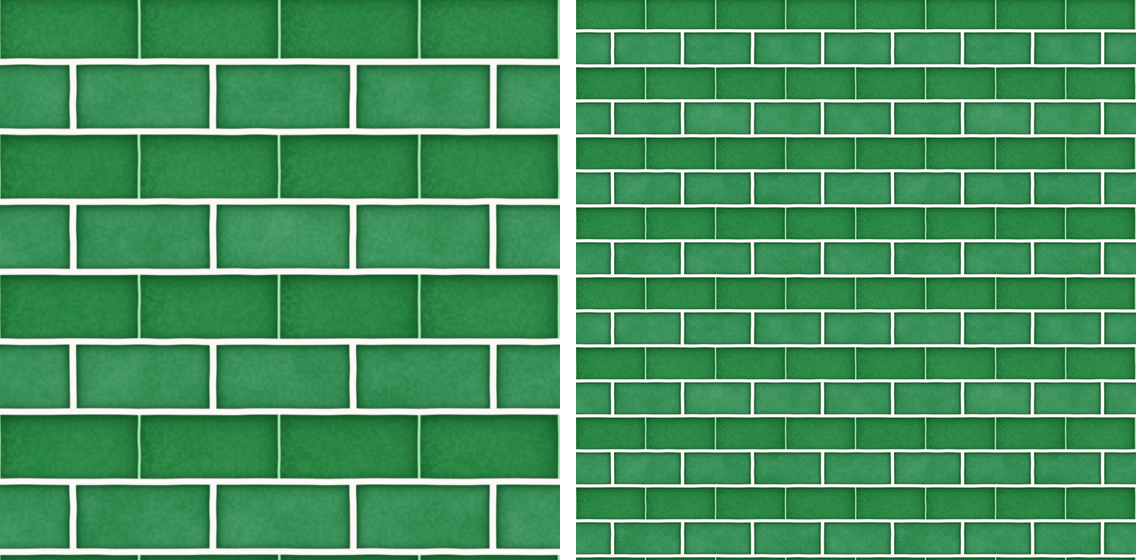
Left, the tile; right, the same tile 2 across and 2 down.
Write a Shadertoy shader that draws this pattern.

```glsl
// Glazed green brick tiles in running bond: four across, eight courses.
// Courses alternate wide white joints with thin mint ones; edge distances drive
// grout and shading, while wrapping value noise adds cloudy glaze and grain.

const vec2 TILES = vec2(4.0, 8.0);
const float BED_OFFSET = 0.0148;       // height of the lowest grout bed
const float BED_HALF = 0.0056;
const float WIDE_JOINT_HALF = 0.0060;
const float THIN_JOINT_HALF = 0.0023;

const vec3 GROUT = vec3(0.985, 0.98, 0.965);
const vec3 MINT = vec3(0.66, 0.92, 0.73);
const vec3 ROSE = vec3(0.60, 0.47, 0.50);
const vec3 DEEP_GREEN = vec3(0.035, 0.29, 0.11);
const vec3 RICH_GLAZE = vec3(0.18, 0.545, 0.28);
const vec3 PALE_GLAZE = vec3(0.23, 0.575, 0.355);

// Integer hash of a lattice cell, 0 to 1
float hash(vec2 cell, uint seed) {
    uvec2 q = uvec2(cell);
    uint h = q.x * 1597u + q.y * 51749u + seed * 7919u;
    h = (h ^ (h >> 15u)) * 73244475u;
    h = (h ^ (h >> 13u)) * 29986577u;
    h ^= h >> 16u;
    return float(h & 65535u) / 65535.0;
}

// Value noise that wraps after a whole number of cells
float wrapNoise(vec2 uv, vec2 period, uint seed) {
    vec2 p = uv * period;
    vec2 f = fract(p);
    vec2 a = mod(floor(p), period);
    vec2 b = mod(a + 1.0, period);
    f = f * f * (3.0 - 2.0 * f);
    return mix(mix(hash(a, seed), hash(vec2(b.x, a.y), seed), f.x),
               mix(hash(vec2(a.x, b.y), seed), hash(b, seed), f.x), f.y);
}

// Darkening that fades with distance from an edge
float edgeShade(float dist, float strength, float reach) {
    return strength * exp(-max(dist, 0.0) / reach);
}

// Coverage of the region where the distance is negative
float cover(float dist, float soft) {
    return 1.0 - smoothstep(-soft, soft, dist);
}

// Glaze colour with clouds, grain and a tone for each tile
vec3 glaze(vec2 uv, vec2 id, float wide, float left) {
    float cloud = 0.6 * wrapNoise(uv, vec2(14.0, 18.0), 3u)
                + 0.4 * wrapNoise(uv, vec2(37.0, 41.0), 5u) - 0.5;
    float grain = wrapNoise(uv, vec2(190.0), 7u) - 0.5;
    float roughness = 0.045 + edgeShade(left, mix(0.07, 0.02, wide), 0.025);
    float tone = hash(id, 11u) - 0.5;
    vec3 color = mix(RICH_GLAZE, PALE_GLAZE, wide);
    color += cloud * mix(0.04, 0.10, wide) * vec3(1.0, 0.65, 1.0);
    return color + grain * roughness + tone * vec3(0.025, 0.02, 0.02);
}

// Shade along the four tile edges; x, y, z, w are left, right, bottom, top
float tileShade(vec4 gap, float wide) {
    float light = 1.0;
    light *= 1.0 - mix(edgeShade(gap.x, 0.42, 0.015), edgeShade(gap.x, 0.90, 0.007), wide);
    light *= 1.0 - mix(edgeShade(gap.y, 0.62, 0.014), edgeShade(gap.y, 0.95, 0.006), wide);
    light *= 1.0 - edgeShade(gap.z, 0.65, 0.0045);
    light *= 1.0 - mix(edgeShade(gap.w, 0.85, 0.013), edgeShade(gap.w, 0.90, 0.007), wide);
    return 1.0 - light;
}

void mainImage(out vec4 fragColor, in vec2 fragCoord) {
    vec2 uv = fragCoord / iResolution.xy;
    float soft = max(0.0019, 0.75 / min(iResolution.x, iResolution.y));

    // Slightly uneven grout lines
    vec2 wobble = vec2(wrapNoise(uv, vec2(8.0, 32.0), 17u),
                       wrapNoise(uv, vec2(24.0, 8.0), 19u)) - 0.5;
    vec2 p = uv + wobble * 0.0014;

    // Running bond: even courses have wide joints, odd ones thin
    vec2 cell = vec2(p.x, p.y - BED_OFFSET) * TILES;
    float course = mod(floor(cell.y), TILES.y);
    float wide = 1.0 - mod(course, 2.0);
    cell.x -= mix(-0.006, 0.522, wide);
    vec2 id = vec2(mod(floor(cell.x), TILES.x), course);

    // Distances from the grout to this point inside the tile
    vec2 size = 1.0 / TILES;
    vec2 local = fract(cell) * size;
    float jointHalf = mix(THIN_JOINT_HALF, WIDE_JOINT_HALF, wide);
    vec4 gap = vec4(local.x - jointHalf, size.x - local.x - jointHalf,
                    local.y - BED_HALF, size.y - local.y - BED_HALF);

    // Glazed face with darkened edges
    vec3 color = glaze(uv, id, wide, gap.x);
    color = mix(color, DEEP_GREEN, tileShade(gap, wide));

    // Faint rosy rim on the lower and right tile edges
    float rim = max(cover(abs(gap.z) - 0.0008, soft),
                    wide * cover(abs(gap.y) - 0.0006, soft));
    color = mix(color, ROSE, 0.5 * rim);

    // Upright joints, then the beds across them
    color = mix(color, mix(MINT, GROUT, wide), cover(min(gap.x, gap.y), soft));
    color = mix(color, GROUT, cover(min(gap.z, gap.w), soft));

    fragColor = vec4(clamp(color, 0.0, 1.0), 1.0);
}
```
